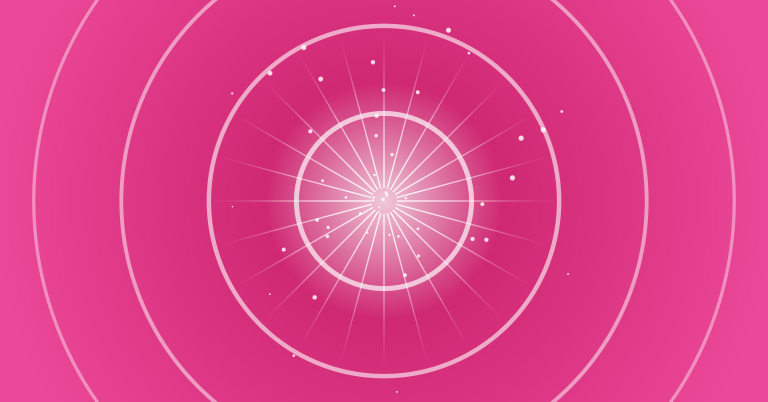
This background is drawn by a Shadertoy shader. Its source:

```glsl
// Pink radial burst: soft white glow, fading spokes, concentric rings and scattered sparks.

// Lengths are fractions of the canvas height.
const vec3 INNER_PINK = vec3(0.765, 0.105, 0.385);
const vec3 OUTER_PINK = vec3(0.925, 0.282, 0.600);
const float BACKDROP_RADIUS = 0.97;

const float GLOW_RADIUS = 0.295;
const float GLOW_STRENGTH = 0.76;

const int RING_COUNT = 4;
const float RING_SPACING = 0.2178;
const float RING_WIDTH = 0.0124;
const float RING_THINNING = 0.0014;
const float RING_OPACITY = 0.68;
const float RING_FADE = 0.09;

const float SPOKE_COUNT = 24.0;
const float SPOKE_START = 0.032;
const float SPOKE_END = 0.418;
const float SPOKE_WIDTH = 0.0034;
const float SPOKE_OPACITY = 0.88;

const int SPARK_COUNT = 50;
const float SPARK_SPREAD = 0.50;
const float SPARK_MIN_RADIUS = 0.0018;
const float SPARK_MAX_RADIUS = 0.0066;
const float SPARK_OPACITY = 0.82;

const float TAU = 6.2831853;

// Three pseudo-random values in 0..1 from one seed.
vec3 hash3(float seed) {
    vec3 q = fract(seed * vec3(0.1031, 0.1030, 0.0973));
    q += dot(q, q.yzx + 33.33);
    return fract((q.xxy + q.yzz) * q.zyx);
}

// Antialiased coverage of a shape from its signed distance.
float coverage(float dist, float pixel) {
    return clamp(0.5 - dist / pixel, 0.0, 1.0);
}

float ringLight(float radius, float pixel) {
    float light = 0.0;
    for (int i = 0; i < RING_COUNT; i++) {
        float n = float(i);
        float halfWidth = 0.5 * (RING_WIDTH - RING_THINNING * n);
        float dist = abs(radius - RING_SPACING * (n + 1.0)) - halfWidth;
        light = max(light, coverage(dist, pixel) * (RING_OPACITY - RING_FADE * n));
    }
    return light;
}

float spokeLight(vec2 p, float radius, float pixel) {
    // Fold the plane into a single sector around its spoke.
    float sector = TAU / SPOKE_COUNT;
    float angle = atan(p.y, p.x);
    angle -= sector * floor(angle / sector + 0.5);
    float across = abs(radius * sin(angle)) - 0.5 * SPOKE_WIDTH;
    float ends = max(SPOKE_START - radius, radius - SPOKE_END);
    float fade = 1.0 - smoothstep(SPOKE_START, SPOKE_END * 1.08, radius);
    return coverage(max(across, ends), pixel) * SPOKE_OPACITY * fade;
}

float sparkLight(vec2 p, float pixel) {
    float light = 0.0;
    for (int i = 0; i < SPARK_COUNT; i++) {
        vec3 rnd = hash3(float(i) + 11.0);
        float angle = TAU * rnd.x;
        vec2 center = SPARK_SPREAD * rnd.y * vec2(cos(angle), sin(angle));
        float size = mix(SPARK_MIN_RADIUS, SPARK_MAX_RADIUS, rnd.z);
        light = max(light, coverage(length(p - center) - size, pixel));
    }
    return light * SPARK_OPACITY;
}

void mainImage(out vec4 fragColor, in vec2 fragCoord) {
    float pixel = 1.0 / iResolution.y;
    vec2 p = (fragCoord - 0.5 * iResolution.xy) * pixel;
    float radius = length(p);

    // Backdrop and central glow
    vec3 color = mix(INNER_PINK, OUTER_PINK, min(radius / BACKDROP_RADIUS, 1.0));
    float glow = GLOW_STRENGTH * max(1.0 - radius / GLOW_RADIUS, 0.0);
    color = mix(color, vec3(1.0), glow);

    // White linework and sparks
    color = mix(color, vec3(1.0), spokeLight(p, radius, pixel));
    color = mix(color, vec3(1.0), ringLight(radius, pixel));
    color = mix(color, vec3(1.0), sparkLight(p, pixel));

    fragColor = vec4(color, 1.0);
}
```
